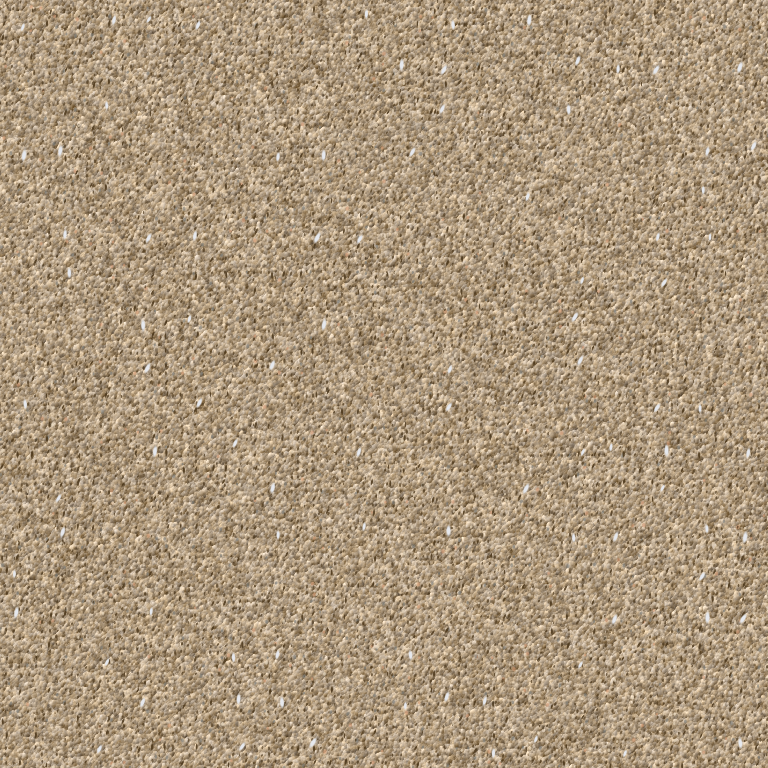
Give the GLSL for this texture, as a WebGL 1 fragment shader.

```glsl
precision highp float;

uniform vec2 u_resolution;

vec3 hash3(vec2 cell) {
  vec3 p = fract(cell.xyx * vec3(0.1031, 0.1030, 0.0973));
  p += dot(p, p.yxz + 33.33);
  return fract((p.xxy + p.yzz) * p.zyx);
}

// Soft cellular noise: x = grain tone, y = grain warmth, z = lit slope
vec3 grains(vec2 p) {
  vec2 cell = floor(p);
  vec3 sum = vec3(0.0);
  float total = 0.0;
  for (int y = -1; y <= 1; y++) {
    for (int x = -1; x <= 1; x++) {
      vec2 neighbour = cell + vec2(float(x), float(y));
      vec2 toPixel = p - neighbour - hash3(neighbour).xy;
      vec2 traits = hash3(neighbour + 71.0).xy - 0.5;
      float weight = exp(-8.0 * dot(toPixel, toPixel));
      sum += weight * vec3(traits, dot(toPixel, vec2(-0.6, 0.8)));
      total += weight;
    }
  }
  return sum / total;
}

// Slanted ellipses, at most one per cell; size is in cell units
float flecks(vec2 p, float chance, vec2 size, float seed) {
  vec2 cell = floor(p);
  vec3 rnd = hash3(cell + seed);
  vec3 shape = hash3(cell + seed + 19.0);
  vec2 q = fract(p) - mix(vec2(0.32), vec2(0.68), rnd.xy);
  float lean = mix(-0.1, 0.6, shape.x);
  float c = cos(lean), s = sin(lean);
  q = vec2(c * q.x - s * q.y, s * q.x + c * q.y);
  float d = length(q / (size * mix(0.7, 1.1, shape.y)));
  return step(rnd.z, chance) * (1.0 - smoothstep(0.4, 1.1, d));
}

void main() {
  vec2 uv = gl_FragCoord.xy / min(u_resolution.x, u_resolution.y);
  vec2 slanted = vec2(uv.x - 0.22 * uv.y, uv.y * 0.85);

  // Sand body: two fine grain sizes with relief lit from the upper left
  vec3 coarse = grains(slanted * 235.0);
  vec3 fine = grains(slanted * 370.0 + 47.0);
  float tone = 0.685 + 0.27 * coarse.x + 0.27 * fine.x + 0.15 * coarse.z + 0.08 * fine.z;
  vec3 color = tone - vec3(0.0, 0.081, 0.188);
  color += (0.7 * coarse.y + 0.7 * fine.y) * vec3(0.035, 0.0, -0.06);

  // Coloured grains
  float pink = flecks(uv * 65.0, 0.06, vec2(0.18, 0.22), 5.0);
  float slate = flecks(uv * 84.0 + 0.4, 0.09, vec2(0.2, 0.28), 83.0);
  color = mix(color, vec3(0.85, 0.62, 0.47), 0.6 * pink);
  color = mix(color, vec3(0.47, 0.48, 0.47), 0.6 * slate);

  // Dark pits and short cracks
  float pits = flecks(uv * 105.0 + 0.7, 0.36, vec2(0.19, 0.33), 131.0);
  float cracks = flecks(uv * 52.0 + 0.2, 0.2, vec2(0.09, 0.27), 211.0);
  color = mix(color, vec3(0.29, 0.21, 0.10), max(0.68 * pits, 0.85 * cracks));

  // Pale chips and bright mica
  float chips = flecks(uv * 90.0 + 0.3, 0.13, vec2(0.2, 0.27), 307.0);
  float mica = flecks(uv * 18.0, 0.24, vec2(0.058, 0.15), 401.0);
  color = mix(color, vec3(0.91, 0.85, 0.75), 0.7 * chips);
  color = mix(color, vec3(0.90, 0.91, 0.93), mica);

  gl_FragColor = vec4(clamp(color, 0.0, 1.0), 1.0);
}
```
